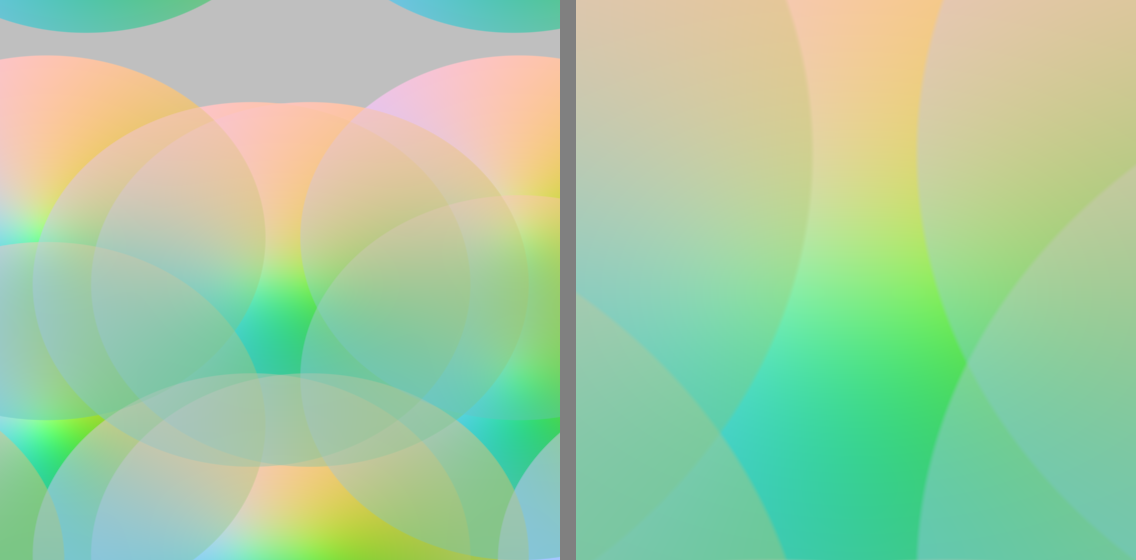
Left, the full canvas; right, a detail of the centre.
A three.js fragment shader for this background:

```glsl
varying vec2 vUv;

const vec3 BACKDROP = vec3(0.75);
const vec2 RADII = vec2(0.3906, 0.3255);
const float EDGE = 0.004;
const float CORE = 0.2;

// Dome tint: red follows height, blue follows left, green glows at the core
vec3 domeColor(vec2 p) {
  float r = length(p);
  float soft = r * r + CORE * CORE;
  vec2 slope = p * inversesqrt(soft);
  float level = mix(0.5, 0.69, r);
  float swing = mix(0.5, 0.31, r);
  float green = 0.76 + 0.24 * CORE * CORE / soft;
  return vec3(level + swing * slope.y, green, level + 0.02 * r - swing * slope.x);
}

// Premultiplied colour in rgb, coverage in a
vec4 dome(vec2 uv, vec2 center) {
  vec2 p = (uv - center) / RADII;
  float width = EDGE / RADII.x;
  float cover = 1.0 - smoothstep(-0.5 * width, 0.5 * width, length(p) - 1.0);
  return vec4(clamp(domeColor(p), 0.0, 1.0) * cover, cover);
}

// Two domes either side of a middle point, optionally tilted
vec4 domePair(vec2 uv, vec2 middle, vec2 offset) {
  return dome(uv, middle - offset) + dome(uv, middle + offset);
}

void main() {
  vec4 sum = vec4(0.0);

  // Alternating wide and narrow pairs stepping down the canvas
  for (int i = 0; i < 4; i++) {
    float row = float(i);
    float narrow = mod(row, 2.0);
    float cycle = floor(row * 0.5);
    float y = mix(0.5755 - 0.2916 * cycle, 0.4922 - 0.4844 * cycle, narrow);
    float tilt = 0.0417 * cycle * (1.0 - narrow);
    vec2 middle = vec2(mix(0.5052, 0.5013, narrow), y);
    vec2 offset = vec2(mix(0.4219, 0.0521, narrow), tilt);
    sum += domePair(vUv, middle, offset);
  }

  // Pairs reaching in from the top and the lower corners
  sum += domePair(vUv, vec2(0.5358, 1.2669), vec2(0.3822, 0.0));
  sum += domePair(vUv, vec2(0.502, 0.0), vec2(0.778, 0.0));

  // Overlapping domes share their colours equally
  vec3 blend = sum.rgb / max(sum.a, 0.0001);
  gl_FragColor = vec4(mix(BACKDROP, blend, clamp(sum.a, 0.0, 1.0)), 1.0);
}
```
